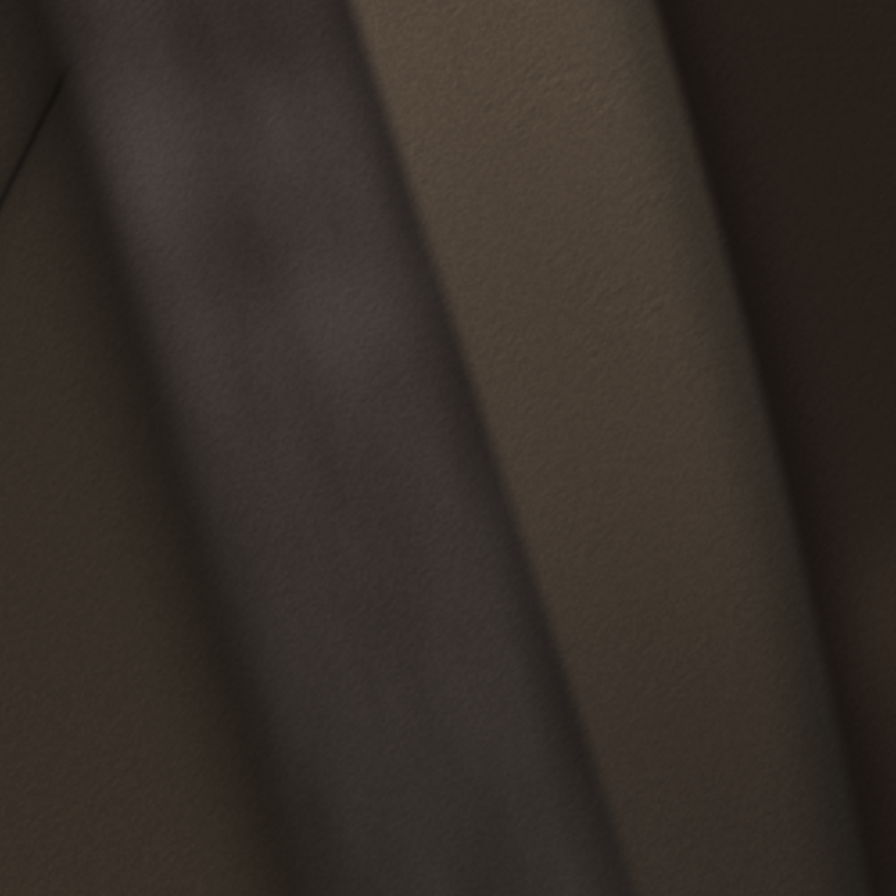
Write a WebGL 1 fragment shader that draws this texture.

```glsl
precision highp float;
// Slanted folds of dark brown leather with soft shadows and a fine grain.
uniform vec2 u_resolution;

float hash(vec2 p) {
  vec3 q = fract(vec3(p.xyx) * 0.1031);
  q += dot(q, q.yzx + 33.33);
  return fract((q.x + q.y) * q.z);
}

float noise(vec2 p) {
  vec2 cell = floor(p);
  vec2 f = fract(p);
  f = f * f * (3.0 - 2.0 * f);
  float low = mix(hash(cell), hash(cell + vec2(1.0, 0.0)), f.x);
  float high = mix(hash(cell + vec2(0.0, 1.0)), hash(cell + vec2(1.0)), f.x);
  return mix(low, high, f.y);
}

float fbm(vec2 p) {
  float sum = 0.0;
  float weight = 0.5;
  for (int i = 0; i < 3; i++) {
    sum += weight * noise(p);
    p = p * 2.03 + 17.1;
    weight *= 0.5;
  }
  return sum;
}

// Signed horizontal distance to a bowed seam; positive lies to its right.
float seam(vec2 p, float top, float slope, float bow) {
  float down = 1.0 - p.y;
  return p.x - top - slope * down - bow * down * (1.0 - down);
}

// Soft elliptical patch of light.
float glow(vec2 p, vec2 center, vec2 radius) {
  vec2 d = (p - center) / radius;
  return exp(-dot(d, d));
}

// Darkening that fades away from a seam.
float shadow(float dist, float width) {
  float d = dist / width;
  return exp(-d * d);
}

// Diagonal grain, lit from the upper left.
float grain(vec2 p, vec2 scale) {
  vec2 q = vec2(p.x + p.y, p.y - p.x) * 0.707 * scale;
  return fbm(q) - fbm(q + vec2(0.0, -0.5));
}

vec3 leftPanel(vec2 p, float edge) {
  vec3 color = mix(vec3(0.218, 0.186, 0.153), vec3(0.203, 0.174, 0.146), p.y);
  color *= 1.0 - 0.34 * shadow(edge, 0.07);
  // Crease in the upper corner
  float crease = dot(p - vec2(0.0, 0.772), vec2(0.894, -0.447));
  color *= 1.0 - 0.08 * smoothstep(0.008, -0.008, crease);
  color *= 1.0 - 0.12 * shadow(crease, 0.025) - 0.32 * shadow(crease, 0.004);
  return color;
}

vec3 strap(vec2 p, float leftEdge, float rightEdge) {
  vec3 color = mix(vec3(0.194, 0.172, 0.156), vec3(0.232, 0.204, 0.191), smoothstep(0.0, 0.75, p.y));
  // Worn patches, stretched along the strap
  float along = p.x + 0.25 * p.y;
  float light = 0.07 * (fbm(vec2(along * 13.0, p.y * 5.0)) - 0.44);
  light += 0.036 * glow(p, vec2(0.16, 0.81), vec2(0.06, 0.09));
  light += 0.027 * glow(p, vec2(0.38, 0.65), vec2(0.1, 0.07));
  light += 0.020 * glow(p, vec2(0.32, 0.85), vec2(0.09, 0.07));
  light += 0.012 * glow(p, vec2(0.49, 0.31), vec2(0.06, 0.12));
  light -= 0.028 * glow(p, vec2(0.26, 0.97), vec2(0.15, 0.06));
  light -= 0.020 * glow(p, vec2(0.27, 0.71), vec2(0.07, 0.06));
  color += light * vec3(1.0, 0.97, 0.94);
  color *= 1.0 - 0.18 * shadow(leftEdge, 0.035);
  color *= 1.0 - 0.25 * shadow(rightEdge, 0.04);
  return color;
}

vec3 lapel(vec2 p, float leftEdge, float rightEdge) {
  vec3 color = mix(vec3(0.204, 0.174, 0.148), vec3(0.277, 0.235, 0.197), smoothstep(0.0, 0.65, p.y));
  color += vec3(0.040, 0.035, 0.030) * smoothstep(0.55, 1.0, p.y);
  color += 0.008 * shadow(leftEdge - 0.03, 0.06);
  color *= 1.0 - vec3(0.32, 0.28, 0.28) * shadow(rightEdge, 0.05);
  return color;
}

vec3 background(vec2 p, float edge) {
  vec3 color = vec3(0.150, 0.121, 0.101);
  color += vec3(0.040, 0.032, 0.025) * glow(p, vec2(1.0, 0.31), vec2(0.07, 0.10));
  return color * (1.0 - 0.28 * shadow(edge, 0.05));
}

void main() {
  vec2 p = gl_FragCoord.xy / u_resolution;
  float strapEdge = seam(p, 0.052, 0.291, 0.01);
  float lapelEdge = seam(p, 0.391, 0.319, 0.0);
  float outerEdge = seam(p, 0.729, 0.241, 0.06);

  // Layers from left to right
  vec3 color = leftPanel(p, strapEdge);
  color = mix(color, strap(p, strapEdge, lapelEdge), smoothstep(-0.02, 0.022, strapEdge));
  color = mix(color, lapel(p, lapelEdge, outerEdge), smoothstep(-0.013, 0.014, lapelEdge));
  color = mix(color, background(p, outerEdge), smoothstep(-0.011, 0.012, outerEdge));

  // Fine grain everywhere, with scattered wrinkles on the upper lapel
  float onLapel = smoothstep(0.0, 0.03, lapelEdge) * smoothstep(0.0, 0.05, -outerEdge);
  float wrinkled = smoothstep(0.5, 0.75, noise(p * 24.0)) * smoothstep(0.3, 0.8, p.y);
  color *= 1.0 + 0.14 * grain(p, vec2(125.0, 190.0));
  color *= 1.0 + 0.22 * onLapel * wrinkled * grain(p, vec2(60.0, 130.0));
  color *= 1.0 + 0.08 * (noise(p * 250.0) - 0.5);
  gl_FragColor = vec4(color, 1.0);
}
```
